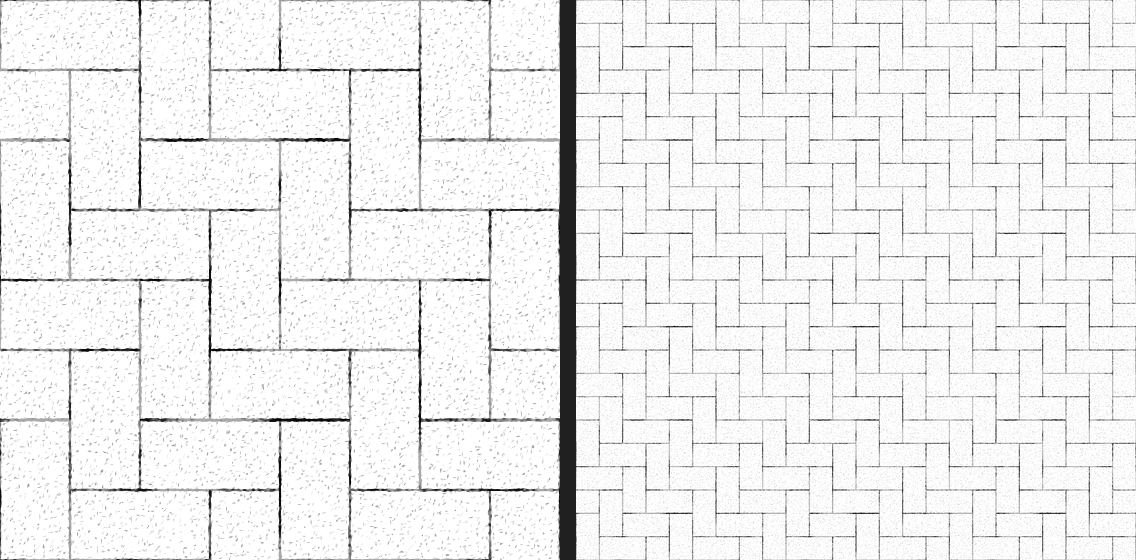
Left, the tile; right, the same tile 3 across and 3 down.
This pattern is drawn by a Shadertoy shader. Its source:

```glsl
// Herringbone paving of white 2:1 bricks, eight cells across and eight down.
// Each cell drops one edge by its diagonal index; worn grey-to-black joints
// and small tilted chips come from wrapping noise, so the canvas tiles.

const float CELLS = 8.0;          // brick widths across the canvas
const float CHIP_GRID = 96.0;     // chips across the canvas
const float JOINT_HALF = 0.0175;  // half joint width, in cells
const vec3 BRICK = vec3(1.0);
const vec3 JOINT_PALE = vec3(0.67, 0.66, 0.66);
const vec3 JOINT_DARK = vec3(0.03);

// Three random values for a lattice point that wraps at the given period
vec3 wrapHash(vec2 cell, float period, uint seed) {
    int n = int(period);
    uvec3 v = uvec3(uvec2((ivec2(cell) + n) % n), seed);
    v = v * 1664525u + 1013904223u;
    v.x += v.y * v.z; v.y += v.z * v.x; v.z += v.x * v.y;
    v ^= v >> 16u;
    v.x += v.y * v.z; v.y += v.z * v.x; v.z += v.x * v.y;
    return vec3(v >> 8u) / 16777216.0;
}

// Smooth value noise over the unit square, wrapping at its borders
float wrapNoise(vec2 uv, float period, uint seed) {
    vec2 p = uv * period;
    vec2 i = floor(p);
    vec2 f = p - i;
    f = f * f * (3.0 - 2.0 * f);
    float a = wrapHash(i, period, seed).x;
    float b = wrapHash(i + vec2(1, 0), period, seed).x;
    float c = wrapHash(i + vec2(0, 1), period, seed).x;
    float d = wrapHash(i + vec2(1, 1), period, seed).x;
    return mix(mix(a, b, f.x), mix(c, d, f.x), f.y);
}

// Distances to the nearest upright (x) and level (y) joint, in cells
vec2 jointDistances(vec2 p) {
    vec2 cell = floor(p);
    vec2 f = p - cell;
    int k = int(mod(cell.x - cell.y + 3.0, 4.0) + 0.5);
    float left   = k == 1 ? 1.0 : f.x;
    float right  = k == 0 ? 1.0 : 1.0 - f.x;
    float bottom = k == 2 ? 1.0 : f.y;
    float top    = k == 3 ? 1.0 : 1.0 - f.y;
    return vec2(min(left, right), min(bottom, top));
}

// Joint colour: slow fading along its length with a fine mottle
vec3 jointColour(vec2 uv, uint seed) {
    float wear = 0.65 * wrapNoise(uv, 12.0, seed)
               + 0.35 * wrapNoise(uv, 26.0, seed + 1u)
               + 0.40 * (wrapNoise(uv, 190.0, seed + 2u) - 0.5);
    return mix(JOINT_PALE, JOINT_DARK, smoothstep(0.30, 0.82, wear));
}

// Coverage of a band of the given half width
float band(float dist, float halfWidth, float blur) {
    return 1.0 - smoothstep(halfWidth - blur, halfWidth + blur, dist);
}

// Darkness of scattered slivers, mostly leaning to the right
float chips(vec2 uv, float pixel) {
    vec2 ragged = vec2(wrapNoise(uv, 300.0, 21u), wrapNoise(uv, 300.0, 22u)) - 0.5;
    vec2 p = uv * CHIP_GRID;
    vec2 home = floor(p);
    float blur = 0.6 * pixel * CHIP_GRID;
    float shade = 0.0;
    for (int y = -1; y <= 1; y++)
    for (int x = -1; x <= 1; x++) {
        vec2 id = home + vec2(x, y);
        vec3 place = wrapHash(id, CHIP_GRID, 31u);
        vec3 form = wrapHash(id, CHIP_GRID, 32u);
        float tilt = 0.9 + 2.2 * (form.x - 0.5);
        vec2 axis = vec2(cos(tilt), sin(tilt));
        vec2 d = p + 0.2 * ragged - id - place.xy;
        d = vec2(dot(d, axis), dot(d, vec2(-axis.y, axis.x)));
        vec2 radii = vec2(mix(0.11, 0.30, form.y), mix(0.06, 0.14, form.z));
        float dist = (length(d / radii) - 1.0) * radii.y;
        float strength = mix(0.10, 0.40, place.z) * step(form.x, 0.88);
        shade = max(shade, strength * band(dist, 0.0, blur));
    }
    return shade;
}

void mainImage(out vec4 fragColor, in vec2 fragCoord) {
    vec2 uv = fragCoord / iResolution.xy;
    float pixel = 1.0 / min(iResolution.x, iResolution.y);

    // Brick faces
    vec3 colour = BRICK * (1.0 - chips(uv, pixel));

    // Rough joints, with every fourth level course a little wider
    vec2 wobble = vec2(wrapNoise(uv, 140.0, 1u), wrapNoise(uv, 140.0, 2u)) - 0.5;
    vec2 p = uv * CELLS + 0.010 * wobble;
    vec2 dist = jointDistances(p);
    float rough = 0.012 * (wrapNoise(uv, 230.0, 3u) - 0.5);
    float wide = mod(floor(p.y + 0.5), 4.0) == 2.0 ? 0.005 : 0.0;
    float blur = 0.6 * pixel * CELLS;
    float upright = band(dist.x, JOINT_HALF + rough, blur);
    float level = band(dist.y, JOINT_HALF + wide + rough, blur);
    vec3 uprightColour = mix(colour, jointColour(uv, 41u), upright);
    vec3 levelColour = mix(colour, jointColour(uv, 51u), level);

    fragColor = vec4(min(uprightColour, levelColour), 1.0);
}
```
